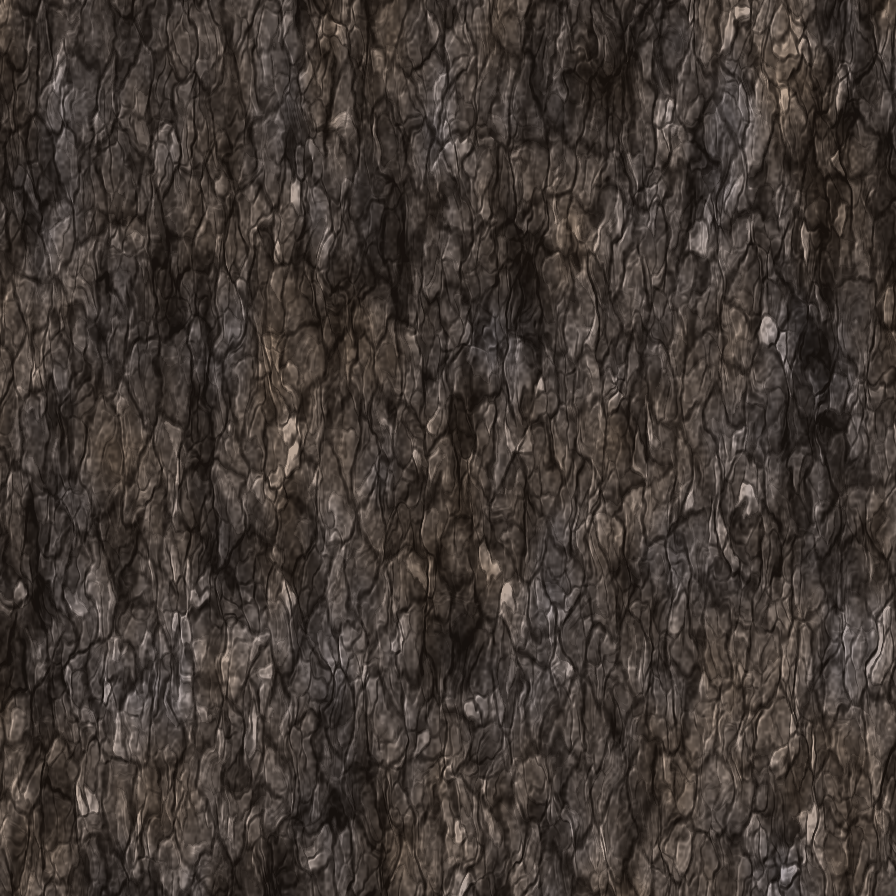
This texture is drawn by a WebGL 1 fragment shader. Its source:

```glsl
precision highp float;
// Rough tree bark: upright, ragged flakes in overlapping layers, split by dark crevices.
// Warped stretched cells and terraced noise form a relief, lit from the upper left;
// cracks, stains and grain then scale one brown tone.
uniform vec2 u_resolution;

float hash(vec2 p) {
  vec3 q = fract(p.xyx * 0.1031);
  q += dot(q, q.yzx + 33.33);
  return fract((q.x + q.y) * q.z);
}

float noise(vec2 p) {
  vec2 i = floor(p), f = fract(p);
  f = f * f * (3.0 - 2.0 * f);
  return mix(mix(hash(i), hash(i + vec2(1.0, 0.0)), f.x),
             mix(hash(i + vec2(0.0, 1.0)), hash(i + 1.0), f.x), f.y);
}

float fbm(vec2 p) {
  float sum = 0.0, amp = 0.52;
  for (int i = 0; i < 4; i++) {
    sum += amp * noise(p);
    p = mat2(1.9, 0.3, -0.3, 1.9) * p + 13.7;
    amp *= 0.5;
  }
  return sum;
}

// Cellular flakes: x = gap to the nearest border, y = random value of the flake
vec2 flakes(vec2 p) {
  vec2 cell = floor(p);
  float nearest = 9.0, second = 9.0, id = 0.0;
  for (int y = -1; y <= 1; y++) {
    for (int x = -1; x <= 1; x++) {
      vec2 c = cell + vec2(float(x), float(y));
      vec2 seed = c + vec2(hash(c), hash(c + 71.3));
      float d = length(p - seed);
      if (d < nearest) {
        second = nearest;
        nearest = d;
        id = hash(c + 29.1);
      } else {
        second = min(second, d);
      }
    }
  }
  return vec2(second - nearest, id);
}

// Relief of the bark; also returns the two flake layers
float relief(vec2 uv, out vec2 plate, out vec2 chip) {
  vec2 w = uv * vec2(38.0, 17.0);
  vec2 p = uv + (vec2(fbm(w), fbm(w + 47.0)) - 0.5) * vec2(0.034, 0.065);
  plate = flakes(p * vec2(36.0, 13.0) + 5.0);
  chip = flakes(p * vec2(78.0, 31.0) + 90.0);
  float steps = fbm(p * vec2(52.0, 19.0) + 23.0) * 8.0;
  float terrace = floor(steps) + smoothstep(0.7, 1.0, fract(steps));
  return plate.y * smoothstep(0.0, 0.22, plate.x) * 0.7
       + chip.y * smoothstep(0.0, 0.3, chip.x) * 0.6
       + terrace * 0.3;
}

void main() {
  vec2 uv = gl_FragCoord.xy / u_resolution.y;

  // Slope towards the light
  vec2 plate, chip, plateLit, chipLit;
  float height = relief(uv, plate, chip);
  float heightLit = relief(uv + vec2(-0.0016, 0.0019), plateLit, chipLit);
  float slope = clamp(height - heightLit, -0.7, 0.7);

  // Broken cracks between flakes
  float broken = smoothstep(0.3, 0.65, noise(uv * vec2(45.0, 22.0) + 7.0));
  float crack = (1.0 - smoothstep(0.02, 0.2, plate.x)) * 0.55
              + (1.0 - smoothstep(0.02, 0.24, chip.x)) * 0.35 * broken;

  // Deep upright crevices and broad stains
  float hollow = fbm(uv * vec2(27.0, 7.5) + 61.0);
  float crevice = 1.0 - smoothstep(0.3, 0.44, hollow);
  float stain = fbm(uv * vec2(6.0, 3.0) + 31.0) - 0.5;

  // Fibres and fine grit
  float fibre = noise(uv * vec2(190.0, 60.0) + 3.0) - 0.5;
  float grit = noise(uv * vec2(270.0, 220.0)) - 0.5;

  // Pale, freshly exposed chips
  float pale = smoothstep(0.8, 0.95, chip.y) * smoothstep(0.1, 0.3, chip.x)
             * smoothstep(0.42, 0.62, noise(uv * vec2(24.0, 11.0) + 83.0));

  float shade = (plate.y - 0.5) * 0.28 + (chip.y - 0.5) * 0.3
              + slope * 0.62 - crack - crevice * 0.5 + stain * 0.8
              + fibre * 0.32 + grit * 0.5 + pale * 0.4;
  float tone = clamp(0.305 * exp(shade), 0.085, 0.7);

  // Brown ramp, with flakes leaning slightly warm or grey
  vec3 bark = tone * vec3(1.0, 0.93, 0.885) - vec3(0.0, 0.016, 0.026);
  float warmth = fbm(uv * vec2(16.0, 8.0) + 11.0) - 0.5;
  bark *= 1.0 + warmth * vec3(0.12, 0.0, -0.2);
  gl_FragColor = vec4(bark, 1.0);
}
```
